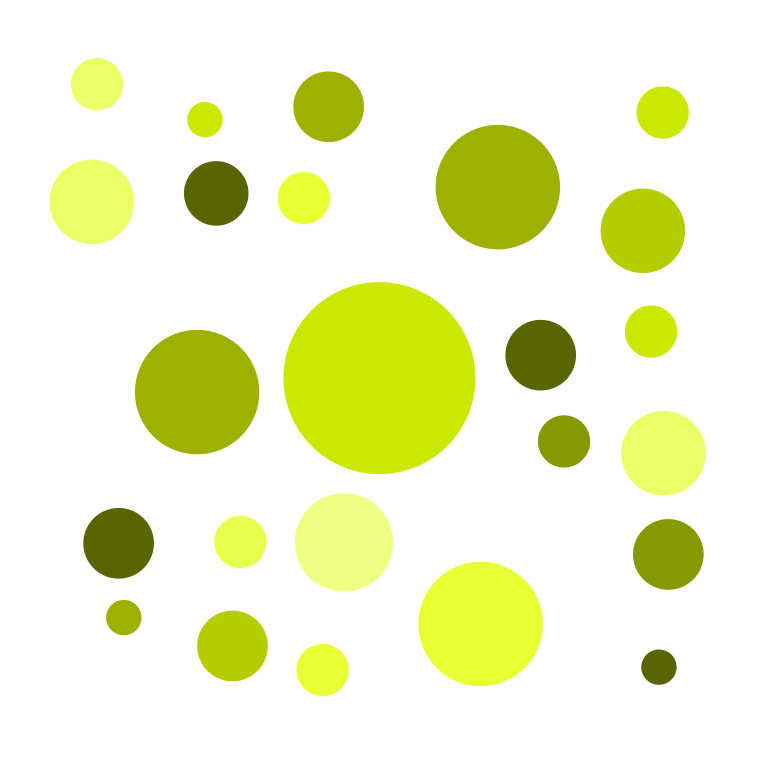
This pattern is drawn by a Shadertoy shader. Its source:

```glsl
// Flat lime and olive discs scattered over white without touching.
// Four large discs fill blocks of two by two cells, small ones the free cells;
// each is jittered within its room. An empty border lets the square repeat.

#define GRID 6                // cells per side
#define MARGIN 0.07           // empty border around the discs
#define PADDING 0.01          // clearance between a disc and its cell
#define SWAY 0.02             // bending of the grid lines
#define SHUFFLE 18            // shifts which free cell gets which disc
#define SEED 17u
#define BACKGROUND vec3(1.0)

// From dark olive through lime to pale yellow
const vec3 PALETTE[9] = vec3[9](
    vec3(0.35, 0.40, 0.00), vec3(0.53, 0.60, 0.00), vec3(0.62, 0.69, 0.00),
    vec3(0.71, 0.80, 0.00), vec3(0.80, 0.91, 0.00), vec3(0.91, 1.00, 0.20),
    vec3(0.91, 1.00, 0.30), vec3(0.92, 1.00, 0.40), vec3(0.94, 1.00, 0.51));

// Palette entry of each disc, largest disc first
const int TONE[24] = int[24](
    4, 2, 2, 5, 8, 7, 7, 3, 2, 3, 0, 1, 0, 0, 7, 4, 5, 6, 1, 4, 5, 4, 2, 0);

// Size classes, falling with the disc's rank
float discRadius(int rank) {
    return rank < 1  ? 0.125
         : rank < 4  ? 0.081
         : rank < 5  ? 0.064
         : rank < 8  ? 0.055
         : rank < 13 ? 0.046
         : rank < 14 ? 0.042
         : rank < 21 ? 0.034
         : 0.023;
}

// Integer hash to a point in the unit square
vec2 hashPoint(uint n) {
    uvec2 q = n * uvec2(0x9E3779B1u, 0x85EBCA77u);
    q ^= q >> 15u;
    q *= 0xC2B2AE3Du;
    q ^= q >> 13u;
    return vec2(q >> 8u) * exp2(-24.0);
}

// Paint one disc; place and halfWidth of its cell are in grid units
void paintDisc(inout vec3 color, vec2 uv, vec2 place, float halfWidth, int rank) {
    float cellSize = (1.0 - 2.0 * MARGIN) / float(GRID);
    float radius = discRadius(rank);
    float room = max(halfWidth * cellSize - radius - PADDING, 0.0);
    vec2 jitter = 2.0 * hashPoint(SEED + uint(rank)) - 1.0;
    vec2 centre = MARGIN + place * cellSize;
    centre += SWAY * sin(6.2832 * centre.yx) + room * jitter;

    // Edge one pixel wide
    float edge = distance(uv, centre) - radius;
    float coverage = clamp(0.5 - edge * iResolution.y, 0.0, 1.0);
    color = mix(color, PALETTE[TONE[rank]], coverage);
}

void mainImage(out vec4 fragColor, in vec2 fragCoord) {
    vec2 uv = fract(fragCoord / iResolution.y);
    vec3 color = BACKGROUND;

    // Largest disc in the middle, three large ones a third of a turn apart
    vec2 blocks[4];
    for (int k = 0; k < 4; k++) {
        float angle = radians(120.0 * float(k) - 60.0);
        vec2 offset = k > 0 ? round(2.0 * vec2(cos(angle), sin(angle))) : vec2(0.0);
        blocks[k] = 0.5 * float(GRID) + offset;
        paintDisc(color, uv, blocks[k], 1.0, k);
    }

    // Smaller discs in the cells outside those blocks, in shuffled order
    int freeCount = 0;
    for (int i = 0; i < GRID * GRID; i++) {
        vec2 place = vec2(i % GRID, i / GRID) + 0.5;
        bool isFree = true;
        for (int k = 0; k < 4; k++) {
            vec2 d = abs(place - blocks[k]);
            isFree = isFree && max(d.x, d.y) > 1.0;
        }
        if (isFree) {
            int rank = 4 + (7 * freeCount + SHUFFLE) % 20;
            paintDisc(color, uv, place, 0.5, rank);
            freeCount++;
        }
    }
    fragColor = vec4(color, 1.0);
}
```
